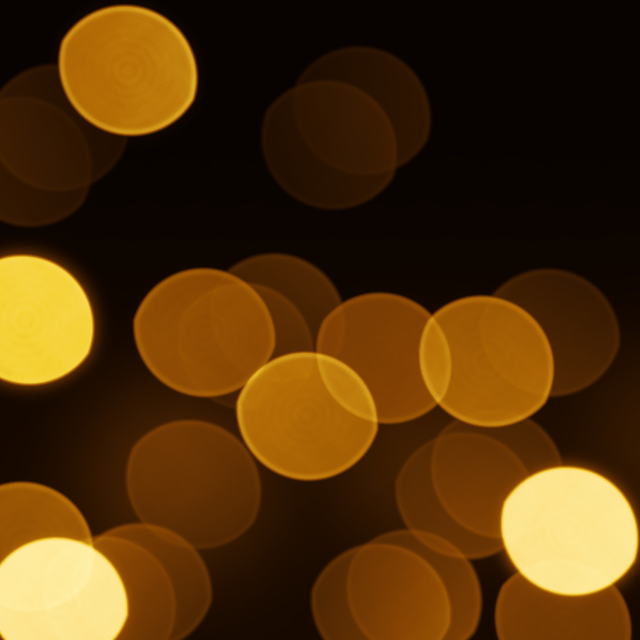
Reproduce this background procedurally as a WebGL 1 fragment shader.

```glsl
precision highp float;
// Warm out-of-focus lights: overlapping lens-shaped amber discs on a dark ground.
uniform vec2 u_resolution;

const float RADIUS = 0.114;
const float LENS_OFFSET = 0.013;

// Blend to the next palette stop as heat passes from lo to hi.
vec3 stop(vec3 below, vec3 above, float lo, float hi, float heat) {
  return mix(below, above, clamp((heat - lo) / (hi - lo), 0.0, 1.0));
}

vec3 heatColour(float heat) {
  vec3 c = vec3(0.02, 0.008, 0.0);
  c = stop(c, vec3(0.08, 0.03, 0.0), 0.03, 0.09, heat);
  c = stop(c, vec3(0.29, 0.14, 0.01), 0.09, 0.29, heat);
  c = stop(c, vec3(0.52, 0.26, 0.01), 0.29, 0.52, heat);
  c = stop(c, vec3(0.71, 0.43, 0.02), 0.52, 0.71, heat);
  c = stop(c, vec3(0.96, 0.82, 0.20), 0.71, 0.96, heat);
  c = stop(c, vec3(0.99, 0.89, 0.54), 0.96, 1.12, heat);
  return stop(c, vec3(1.0, 0.95, 0.68), 1.12, 1.30, heat);
}

float cube(float x) {
  return x * x * x;
}

// Signed distance to the overlap of two shifted circles.
float lensDistance(vec2 q, float angle) {
  vec2 shift = LENS_OFFSET * vec2(cos(angle), sin(angle));
  return max(length(q - shift), length(q + shift)) - RADIUS;
}

// Layered sines give a fine, faint mottling.
float mottle(vec2 p) {
  float a = sin(p.x * 71.0 + 2.0 * sin(p.y * 43.0));
  float b = sin(p.y * 187.0 + 2.0 * sin(p.x * 131.0));
  float c = sin(p.x * 613.0 + p.y * 277.0) * sin(p.y * 571.0 - p.x * 239.0);
  return 0.45 * a + 0.25 * b + 0.3 * c;
}

// Light of one disc: flat body, thin rim, onion rings, slanted shade, halo.
float disc(vec2 q, float id, float heat, float soft, float rim, float slant, float halo) {
  float d = lensDistance(q, 1.15 + 0.25 * sin(id * 2.0));
  float body = smoothstep(soft, -soft, d);
  float edge = exp(-pow((d + 0.006) / 0.0045, 2.0));
  float rings = 0.012 * sin(length(q) * 420.0) * exp(-length(q) * 18.0);
  float shade = 1.0 + slant * dot(q, vec2(cos(id * 2.4), sin(id * 2.4))) / RADIUS;
  float inside = body * (shade + rim * edge + rings);
  float outside = halo * exp(-max(d, 0.0) / 0.016);
  return cube(heat * max(inside, outside));
}

// Broad brown haze low in the frame.
float hazeLight(vec2 p) {
  float sum = 0.0;
  for (int i = 0; i < 3; i++) {
    float k = float(i);
    vec2 q = p - vec2(0.28 + 0.38 * k, 0.25 + 0.03 * k);
    sum += cube(0.29 - 0.04 * k) * exp(-dot(q, q) / 0.014);
  }
  return sum;
}

// Dim discs, gathered towards the bottom and fading upwards.
float faintLight(vec2 p) {
  float sum = 0.0;
  for (int i = 0; i < 14; i++) {
    float k = float(i);
    float x = 0.9 * fract(0.628 + 0.618 * k);
    float y = 0.84 * pow(fract(0.99 + 0.245 * k), 1.6);
    float heat = mix(0.41, 0.15, y / 0.84);
    sum += disc(p - vec2(x, y), k, heat, 0.006, 0.12, 0.25, 0.0);
  }
  return sum;
}

// Amber discs scattered by a quadratic sequence, each dimmer than the last.
float amberLight(vec2 p) {
  float sum = 0.0;
  for (int i = 0; i < 7; i++) {
    float k = float(i);
    vec2 centre = fract(vec2(0.2 + 0.28 * k, 0.89 - 0.8525 * k + 0.3125 * k * k));
    float heat = mix(0.72, 0.45, k / 6.0);
    sum += disc(p - centre, k, heat, 0.004, 0.13, 0.06, 0.12);
  }
  return sum;
}

// A few glaring discs with a soft halo.
float brightLight(vec2 p) {
  float sum = disc(p - vec2(0.04, 0.5), 3.0, 0.97, 0.006, 0.02, 0.02, 0.35);
  for (int i = 0; i < 2; i++) {
    float k = float(i);
    vec2 centre = fract(vec2(0.89, 0.17) + k * vec2(0.2, 0.89));
    sum += disc(p - centre, k, 1.14, 0.008, 0.0, 0.03, 0.38);
  }
  return sum;
}

void main() {
  vec2 p = gl_FragCoord.xy / min(u_resolution.x, u_resolution.y);
  float ground = cube(mix(0.10, 0.04, smoothstep(0.1, 0.9, p.y)));
  float light = ground + hazeLight(p) + faintLight(p) + amberLight(p) + brightLight(p);
  float heat = pow(light, 1.0 / 3.0) * (1.0 + 0.018 * mottle(p));
  gl_FragColor = vec4(heatColour(heat), 1.0);
}
```
